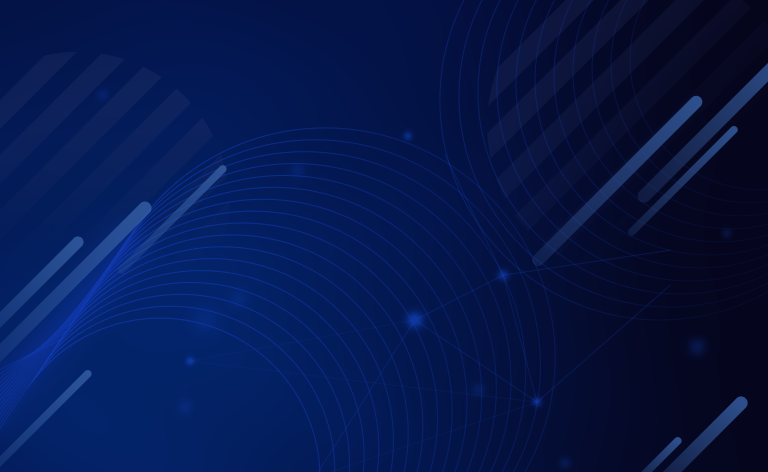
Reproduce this background procedurally as a WebGL 1 fragment shader.

```glsl
precision highp float;
// Deep blue backdrop with slanted bars, striped discs, nested arcs and a faint node network.
uniform vec2 u_resolution;

// Lengths are in canvas heights.
const vec3 NAVY = vec3(0.012, 0.055, 0.245);
const vec3 NIGHT = vec3(0.020, 0.020, 0.110);
const vec3 GLOW = vec3(0.000, 0.085, 0.170);
const vec3 ARC_BLUE = vec3(0.070, 0.230, 0.720);
const vec3 NODE_BLUE = vec3(0.060, 0.240, 0.700);
const vec3 BAR_BLUE = vec3(0.210, 0.370, 0.640);
const vec3 STRIPE_TINT = vec3(0.170, 0.220, 0.420);
const vec2 SLANT = vec2(0.70711);
const float STRIPE_PERIOD = 0.0824;
const float LINE_HALF_WIDTH = 0.0011;
const int ARC_COUNT = 17;
const int RING_COUNT = 11;
const int STRAND_COUNT = 14;
const vec2 HUB = vec2(0.879, 0.322);
const vec2 GATE = vec2(1.066, 0.417);
const vec2 FORK = vec2(1.138, 0.148);
const vec2 SPARK = vec2(0.403, 0.235);

float pixel;

// Smoothed coverage of a signed distance.
float cover(float d) {
  return clamp(0.5 - d / pixel, 0.0, 1.0);
}

float stroke(float d) {
  return cover(abs(d) - LINE_HALF_WIDTH);
}

float segment(vec2 p, vec2 a, vec2 b) {
  vec2 ab = b - a;
  return length(p - a - ab * clamp(dot(p - a, ab) / dot(ab, ab), 0.0, 1.0));
}

float link(vec2 p, vec2 a, vec2 b) {
  return stroke(segment(p, a, b));
}

float node(vec2 p, vec2 center, float radius) {
  float d = length(p - center) / radius;
  return exp(-d * d);
}

// Rounded bar that fades from its upper right head to its tail.
float bar(vec2 p, vec2 head, float len, float radius) {
  vec2 q = head - p;
  float along = clamp(dot(q, SLANT), 0.0, len);
  return cover(length(q - SLANT * along) - radius) * mix(0.82, 0.22, along / len);
}

// Disc of diagonal stripes, fading toward the given direction.
float stripedDisc(vec2 p, vec2 center, float radius, float phase, vec2 fadeDir) {
  float s = dot(p, vec2(SLANT.x, -SLANT.y)) / STRIPE_PERIOD + phase;
  float stripe = cover((abs(fract(s) - 0.5) - 0.26) * STRIPE_PERIOD);
  vec2 q = p - center;
  float fade = 1.0 - smoothstep(-0.8, 0.55, dot(q, fadeDir) / radius);
  return stripe * cover(length(q) - radius) * fade;
}

// Arcs whose left ends gather along a common tangent.
float arcs(vec2 p) {
  float sum = 0.0;
  for (int i = 0; i < ARC_COUNT; i++) {
    float k = float(i) / float(ARC_COUNT - 1);
    vec2 q = p - mix(vec2(0.689, 0.242), vec2(0.339, -0.013), k);
    float ahead = smoothstep(-0.01, 0.03, dot(q, vec2(0.558, 0.830)));
    sum += stroke(length(q) - mix(0.487, 0.339, k)) * ahead;
  }
  return min(sum, 1.3) * mix(0.62, 0.25, smoothstep(0.3, 1.15, p.x));
}

float rings(vec2 p) {
  float sum = 0.0;
  for (int i = 0; i < RING_COUNT; i++) {
    float k = float(i) / float(RING_COUNT - 1);
    vec2 center = mix(vec2(1.398, 0.788), vec2(1.610, 0.873), k);
    sum += stroke(length(p - center) - mix(0.466, 0.275, k));
  }
  return min(sum, 1.0) * mix(0.34, 0.10, smoothstep(0.95, 1.6, p.x));
}

// Fan of threads running to the left edge.
float strands(vec2 p) {
  float sum = 0.0;
  for (int i = 0; i < STRAND_COUNT; i++) {
    float k = float(i) / float(STRAND_COUNT - 1);
    vec2 start = mix(vec2(0.284, 0.513), vec2(0.127, 0.280), k);
    sum += link(p, start, vec2(-0.01, mix(0.078, 0.212, k)));
  }
  float haze = segment(p, vec2(0.27, 0.48), vec2(-0.02, 0.13)) / 0.045;
  return min(sum, 1.5) * 0.30 + 0.32 * exp(-haze * haze);
}

float network(vec2 p) {
  float lines = link(p, HUB, GATE) + link(p, HUB, FORK) + link(p, HUB, vec2(0.674, 0.0));
  lines += link(p, GATE, FORK) + link(p, GATE, vec2(0.943, 0.672));
  lines += link(p, GATE, vec2(1.42, 0.47)) + link(p, FORK, vec2(1.42, 0.396));
  lines += 0.5 * (link(p, FORK, vec2(0.70, 0.0)) + link(p, SPARK, HUB) + link(p, SPARK, FORK));
  float dots = 0.9 * node(p, HUB, 0.017) + 0.6 * node(p, GATE, 0.012);
  dots += 0.6 * node(p, FORK, 0.010) + 0.9 * node(p, SPARK, 0.008);
  dots += 0.6 * node(p, vec2(0.864, 0.712), 0.009) + 0.3 * node(p, vec2(1.477, 0.265), 0.018);
  dots += 0.25 * (node(p, vec2(0.631, 0.638), 0.016) + node(p, vec2(0.506, 0.367), 0.020));
  dots += 0.25 * (node(p, vec2(0.434, 0.322), 0.030) + node(p, vec2(0.392, 0.138), 0.016));
  dots += 0.25 * (node(p, vec2(1.013, 0.174), 0.014) + node(p, vec2(0.218, 0.799), 0.012));
  dots += 0.25 * (node(p, vec2(1.197, 0.019), 0.012) + node(p, vec2(1.540, 0.506), 0.010));
  return 0.26 * min(lines, 1.0) + dots;
}

float bars(vec2 p) {
  float a = max(bar(p, vec2(1.475, 0.784), 0.473, 0.013), bar(p, vec2(1.674, 0.894), 0.437, 0.014));
  a = max(a, bar(p, vec2(1.555, 0.725), 0.306, 0.008));
  a = max(a, bar(p, vec2(0.307, 0.559), 0.470, 0.014));
  a = max(a, bar(p, vec2(0.165, 0.487), 0.300, 0.012));
  a = max(a, bar(p, vec2(0.472, 0.642), 0.303, 0.008));
  a = max(a, bar(p, vec2(0.186, 0.208), 0.300, 0.008));
  a = max(a, bar(p, vec2(1.570, 0.146), 0.250, 0.014));
  return max(a, bar(p, vec2(1.436, 0.066), 0.130, 0.008));
}

void main() {
  pixel = 1.0 / u_resolution.y;
  vec2 p = gl_FragCoord.xy * pixel;
  vec3 color = mix(NAVY, NIGHT, smoothstep(0.75, 1.6, p.x));
  vec2 q = p - vec2(0.30, 0.25);
  color += GLOW * exp(-2.2 * dot(q, q));
  color *= 1.0 + 0.04 * sin(p.x * 7.0 + 2.0 * sin(p.y * 5.0)) * sin(p.y * 8.0 + p.x * 3.0);

  float discs = 0.28 * stripedDisc(p, vec2(0.165, 0.570), 0.32, 0.0, vec2(0.0, -1.0));
  discs += 0.24 * stripedDisc(p, vec2(1.367, 0.735), 0.335, 0.54, vec2(SLANT.x, -SLANT.y));
  color = mix(color, STRIPE_TINT, discs);
  color = mix(color, ARC_BLUE, min(arcs(p) + rings(p) + strands(p), 0.9));
  color = mix(color, NODE_BLUE, min(network(p), 0.8));
  color = mix(color, BAR_BLUE, bars(p));
  gl_FragColor = vec4(color, 1.0);
}
```
